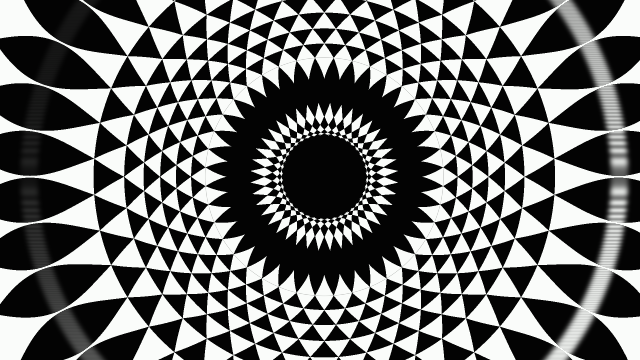
A Shadertoy shader for this pattern:

```glsl
const float PI = 3.14159265;
const float SECTORS = 40.0;
const vec2 CENTER = vec2(0.012, 0.009);
const vec3 INK = vec3(0.01);
const vec3 PAPER = vec3(0.98, 0.99, 0.98);

const float HOLE = 0.116;
const float SPIKE_TIP = 0.206;
const float GLOW_RADIUS = 0.82;

// Radii of the circles that bound the triangle rows, outermost first
const int ROWS = 6;
const float RINGS[8] = float[8](0.641, 0.556, 0.502, 0.456, 0.412, 0.370, 0.331, 0.271);

// 0 on a sector axis, 1 halfway to the next axis
float sectorFold(float angle) {
    return 2.0 * abs(fract(angle * SECTORS / (2.0 * PI) + 0.5) - 0.5);
}

// Black lens petals with thin white gaps
float outerPetals(float r, float fold) {
    float width = 0.96 * abs(sin(PI * (r - RINGS[0]) / 0.354));
    return step(width, 1.0 - fold);
}

// Staggered rows of white triangles pointing outward
float triangleRows(float r, float fold) {
    float white = 0.0;
    for (int i = 0; i < ROWS; i++) {
        float t = (RINGS[i] - r) / (RINGS[i] - RINGS[i + 1]);
        float fromAxis = i % 2 == 0 ? 1.0 - fold : fold;
        if (t >= 0.0 && t < 1.0) white = step(fromAxis, t);
    }
    return white;
}

// White tips between the black inner petals
float innerTips(float r, float fold) {
    float t = clamp((r - RINGS[7]) / (RINGS[6] - RINGS[7]), 0.0, 1.0);
    return step(fold, pow(t, 1.2) - 0.001);
}

// Diamonds that shrink geometrically toward the hole
float diamonds(float r, float fold) {
    if (r < HOLE) return 0.0;
    float row = log((r - 0.1134) / (SPIKE_TIP - 0.1134)) / log(0.58);
    float width = 0.94 * (1.0 - abs(mod(row, 2.0) - 1.0));
    return step(1.0 - fold, width);
}

float mandala(vec2 p) {
    float r = length(p);
    float fold = sectorFold(atan(p.y, p.x));
    if (r > RINGS[0]) return outerPetals(r, fold);
    if (r > RINGS[6]) return triangleRows(r, fold);
    if (r > SPIKE_TIP) return innerTips(r, fold);
    return diamonds(r, fold);
}

// Soft rippled halo, brightest at the lower right
float halo(vec2 p) {
    float offset = (length(p) - GLOW_RADIUS) / 0.026;
    float strength = 0.5 + 0.42 * cos(atan(p.y, p.x) + 0.5);
    float contrast = 0.3 * exp(-5.0 * abs(p.y));
    float ripple = 1.0 - contrast * (1.0 - cos(1800.0 * p.y * p.y + PI));
    return strength * ripple * exp(-pow(abs(offset), 4.0));
}

void mainImage(out vec4 fragColor, in vec2 fragCoord) {
    vec2 p = (fragCoord - 0.5 * iResolution.xy) / iResolution.y - CENTER;
    float pixel = 1.0 / iResolution.y;

    // Supersample the hard edges
    float white = 0.0;
    for (int y = -1; y <= 1; y++) {
        for (int x = -1; x <= 1; x++) {
            white += mandala(p + vec2(x, y) * pixel / 3.0) / 9.0;
        }
    }

    // Faint hairline through the inner tips
    float hairline = 1.0 - smoothstep(0.0, 0.002, abs(length(p) - RINGS[6]));
    white *= 1.0 - 0.15 * hairline;

    white = max(white, halo(p));
    fragColor = vec4(mix(INK, PAPER, white), 1.0);
}
```
